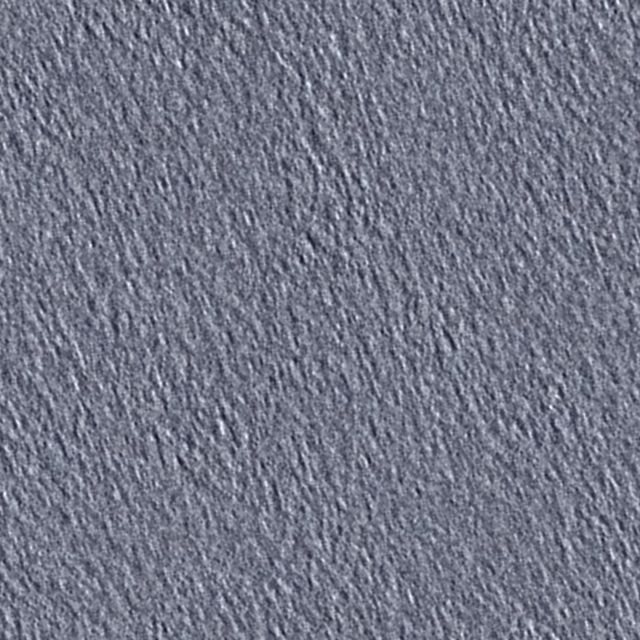
A Shadertoy shader for this texture:

```glsl
// Blue-grey rough surface with fine, steep ripples broken up by grain.
// Stretched value noise is embossed (difference of two nearby samples) at
// several scales, on a gently bent domain with patches of varying roughness.

#define SLANT 0.39          // lean of the ripples from vertical, radians
#define BEND 0.022          // how far the ripples wander
#define CONTRAST 0.97       // strength of the relief
#define PATCH_SCALE 6.0     // rough and calm patches across the canvas
#define BASE_COLOR vec3(0.449, 0.463, 0.526)
#define RELIEF_TINT vec3(0.98, 1.0, 0.97)

float hash(ivec2 cell) {
    uvec2 u = uvec2(cell) * uvec2(1597334677u, 3812015801u);
    uint h = (u.x ^ u.y) * 1597334677u;
    h = (h ^ (h >> 15)) * 2246822519u;
    h ^= h >> 13;
    return float(h >> 8) / 16777216.0;
}

float valueNoise(vec2 p) {
    ivec2 c = ivec2(floor(p));
    vec2 f = fract(p);
    f = f * f * (3.0 - 2.0 * f);
    float low = mix(hash(c), hash(c + ivec2(1, 0)), f.x);
    float high = mix(hash(c + ivec2(0, 1)), hash(c + ivec2(1, 1)), f.x);
    return mix(low, high, f.y);
}

vec2 rotate(vec2 p, float angle) {
    float c = cos(angle), s = sin(angle);
    return vec2(c * p.x + s * p.y, c * p.y - s * p.x);
}

// Side-lit slope of one noise layer; cells.x across the ripples, cells.y along.
float emboss(vec2 p, float angle, vec2 cells, float seed) {
    vec2 q = rotate(p, angle) * cells + seed;
    vec2 light = vec2(0.38, 0.0);
    return valueNoise(q + light) - valueNoise(q - light);
}

void mainImage(out vec4 fragColor, in vec2 fragCoord) {
    vec2 p = fragCoord / iResolution.y;

    // Bend the domain so the ripples change direction slowly
    vec2 bent = p + BEND * vec2(valueNoise(p * 3.5 + 11.0), valueNoise(p * 3.5 + 47.0));
    bent.x += 0.16 * BEND * valueNoise(p * 19.0 + 83.0);

    // Ripples of two lengths, each leaning a little differently
    float ripples = 0.22 * emboss(bent, SLANT + 0.10, vec2(112.0, 42.0), 19.0)
                  + 0.27 * emboss(bent, SLANT - 0.10, vec2(155.0, 68.0), 131.0);

    // Short grain along the ripples, and round specks with no direction
    float grain = 0.23 * emboss(bent, SLANT, vec2(215.0, 140.0), 257.0);
    float specks = 0.25 * (valueNoise(rotate(p, 0.9) * 250.0 + 389.0) - 0.5);

    // Rough and calm patches
    float roughness = mix(0.65, 1.35, valueNoise(p * PATCH_SCALE + 5.0));
    float relief = ripples * roughness + grain * mix(1.0, roughness, 0.4) + specks;
    relief *= CONTRAST;
    relief += 0.3 * relief * relief;

    // Faint broad shifts of tone and hue
    float tone = 0.02 * (valueNoise(rotate(p, SLANT) * vec2(9.0, 5.0) + 61.0) - 0.5);
    float hue = 0.02 * (valueNoise(p * 40.0 + 73.0) - 0.5);

    vec3 color = BASE_COLOR + (relief + tone) * RELIEF_TINT + hue * vec3(-0.6, 0.1, 0.5);
    fragColor = vec4(clamp(color, 0.0, 1.0), 1.0);
}
```
